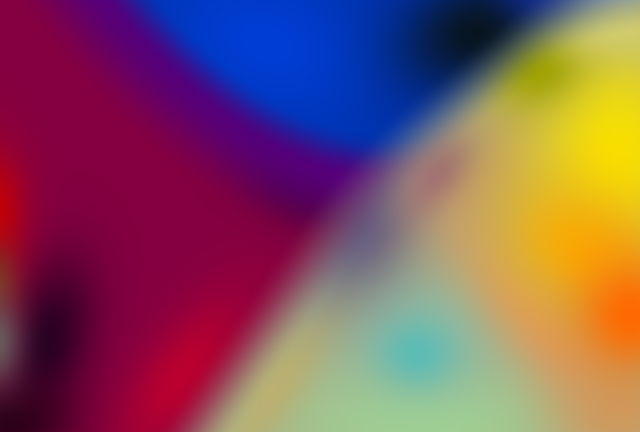
This background is drawn by a Shadertoy shader. Its source:

```glsl
// Soft out-of-focus colour fields: crimson at left, a blue wedge above,
// and a warm yellow-to-mint field at right. Each field is a base colour
// tinted by rotated Gaussian glows; blurred curved edges join the fields.

// Tints a base colour with a rotated elliptical Gaussian.
vec3 glow(vec3 base, vec3 tint, vec2 p, vec2 centre, vec2 radius, float angle) {
    float c = cos(angle), s = sin(angle);
    vec2 q = mat2(c, -s, s, c) * (p - centre) / radius;
    return mix(base, tint, exp(-dot(q, q)));
}

float smoothMin(float a, float b, float k) {
    float h = clamp(0.5 + 0.5 * (b - a) / k, 0.0, 1.0);
    return mix(b, a, h) - k * h * (1.0 - h);
}

// Signed distance to the blue wedge's curved lower left edge, positive above.
float blueEdge(vec2 p) {
    float t = 0.827 - p.x;
    float height = 0.625 + t * (0.189 + 0.94 * t);
    float slope = 0.189 + 1.88 * t;
    return (p.y - height) / sqrt(1.0 + slope * slope);
}

// Signed distance to the bent diagonal edge, positive at lower right.
float warmEdge(vec2 p) {
    float lower = dot(p - vec2(0.442, 0.0), vec2(0.828, -0.561));
    float upper = dot(p - vec2(0.846, 0.596), vec2(0.651, -0.759));
    float top = dot(p - vec2(1.40, 1.0), vec2(0.2, -0.98));
    return smoothMin(smoothMin(lower, upper, 0.05), top, 0.06);
}

vec3 crimsonField(vec2 p) {
    vec3 col = vec3(0.52, 0.0, 0.25);
    col = glow(col, vec3(0.73, 0.0, 0.18), p, vec2(0.42, 0.13), vec2(0.22, 0.09), 0.95);
    col = glow(col, vec3(0.33, 0.0, 0.25), p, vec2(0.70, 0.56), vec2(0.16, 0.09), -0.5);
    // Shadow and small lights along the left border
    col = glow(col, vec3(0.16, 0.0, 0.13), p, vec2(0.11, 0.21), vec2(0.10, 0.19), -0.25);
    col = glow(col, vec3(0.17, 0.0, 0.09), p, vec2(0.02, 0.02), vec2(0.14, 0.09), 0.0);
    col = glow(col, vec3(0.76, 0.0, 0.02), p, vec2(-0.01, 0.51), vec2(0.07, 0.14), 0.0);
    col = glow(col, vec3(0.50, 0.20, 0.12), p, vec2(-0.01, 0.35), vec2(0.05, 0.08), 0.0);
    col = glow(col, vec3(0.40, 0.36, 0.36), p, vec2(-0.01, 0.21), vec2(0.06, 0.10), 0.0);
    // Violet fringe beside the blue wedge
    return mix(col, vec3(0.33, 0.0, 0.48), smoothstep(-0.20, -0.02, blueEdge(p)));
}

vec3 blueField(vec2 p) {
    vec3 col = vec3(0.0, 0.19, 0.66);
    col = glow(col, vec3(0.0, 0.24, 0.83), p, vec2(0.62, 0.90), vec2(0.28, 0.18), -0.4);
    col = glow(col, vec3(0.03, 0.08, 0.12), p, vec2(1.11, 0.93), vec2(0.19, 0.13), 0.4);
    col = glow(col, vec3(0.03, 0.13, 0.50), p, vec2(1.27, 1.01), vec2(0.11, 0.06), 0.0);
    return glow(col, vec3(0.42, 0.52, 0.74), p, vec2(1.48, 1.01), vec2(0.17, 0.08), 0.0);
}

vec3 warmField(vec2 p) {
    vec3 col = vec3(0.66, 0.67, 0.53);
    // Mint floor and teal spot
    col = glow(col, vec3(0.63, 0.82, 0.57), p, vec2(0.98, 0.02), vec2(0.36, 0.17), 0.0);
    col = glow(col, vec3(0.56, 0.73, 0.64), p, vec2(0.98, 0.24), vec2(0.20, 0.16), 0.0);
    col = glow(col, vec3(0.36, 0.74, 0.71), p, vec2(0.965, 0.183), vec2(0.09, 0.08), 0.0);
    col = glow(col, vec3(0.73, 0.69, 0.44), p, vec2(0.64, 0.10), vec2(0.22, 0.06), 0.97);
    // Slate, mauve and tan beside the diagonal
    col = glow(col, vec3(0.40, 0.37, 0.50), p, vec2(0.85, 0.47), vec2(0.19, 0.12), 0.95);
    col = glow(col, vec3(0.72, 0.61, 0.46), p, vec2(1.13, 0.61), vec2(0.20, 0.11), 1.0);
    col = glow(col, vec3(0.59, 0.41, 0.47), p, vec2(1.01, 0.59), vec2(0.11, 0.06), 0.9);
    // Yellow, amber and orange at right
    col = glow(col, vec3(0.83, 0.61, 0.41), p, vec2(1.24, 0.25), vec2(0.30, 0.09), -0.9);
    col = glow(col, vec3(0.97, 0.88, 0.0), p, vec2(1.43, 0.65), vec2(0.22, 0.28), 0.0);
    col = glow(col, vec3(0.62, 0.63, 0.0), p, vec2(1.25, 0.84), vec2(0.11, 0.08), 0.5);
    col = glow(col, vec3(0.82, 0.80, 0.43), p, vec2(1.43, 0.94), vec2(0.17, 0.07), 0.0);
    col = glow(col, vec3(0.97, 0.68, 0.02), p, vec2(1.34, 0.43), vec2(0.18, 0.14), -0.5);
    col = glow(col, vec3(0.80, 0.61, 0.38), p, vec2(1.43, 0.04), vec2(0.14, 0.10), 0.0);
    return glow(col, vec3(1.0, 0.41, 0.0), p, vec2(1.46, 0.27), vec2(0.13, 0.14), 0.0);
}

void mainImage(out vec4 fragColor, in vec2 fragCoord) {
    vec2 p = fragCoord / iResolution.xy * vec2(1.48, 1.0);

    // Join the three fields across their soft edges
    vec3 col = mix(crimsonField(p), blueField(p), smoothstep(-0.04, 0.07, blueEdge(p)));
    col = mix(col, warmField(p), smoothstep(-0.07, 0.09, warmEdge(p)));

    fragColor = vec4(col, 1.0);
}
```
